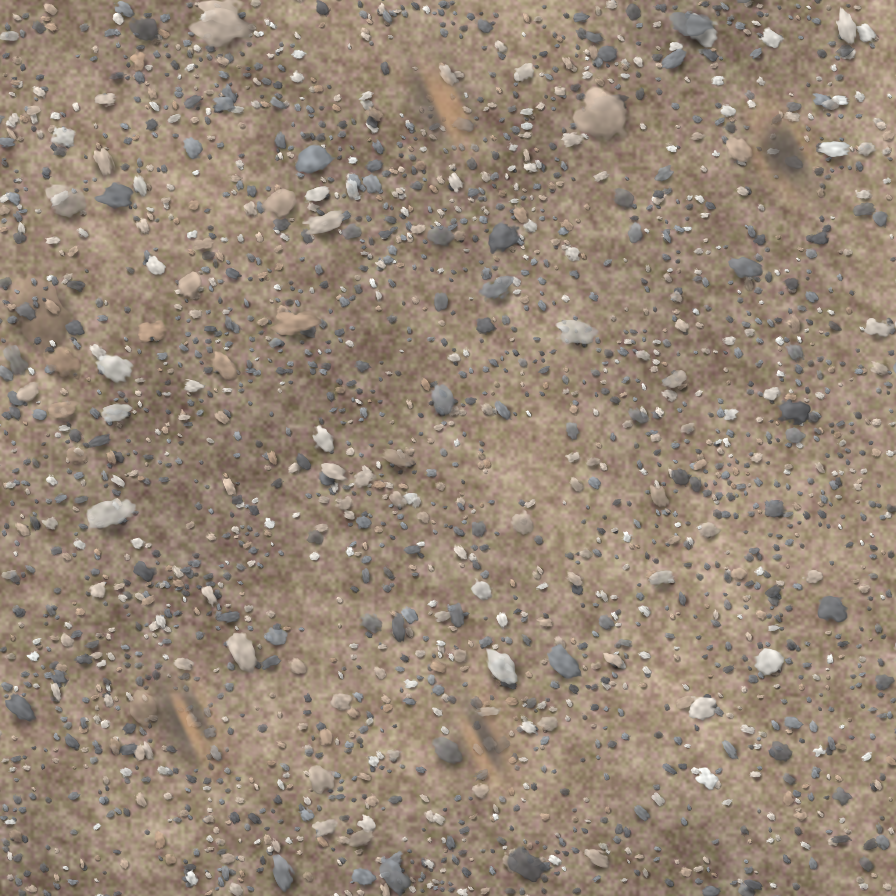
Write a WebGL 1 fragment shader that draws this texture.

```glsl
precision highp float;
// Sandy ground strewn with grey, tan and white pebbles, with a few blurred streaks.

uniform vec2 u_resolution;

const vec3 SAND = vec3(0.605, 0.53, 0.455);
const vec3 OLIVE_TO_ROSE = vec3(0.01, -0.11, 0.05);
const vec3 SLATE = vec3(0.36, 0.36, 0.37);
const vec3 BLUE_GREY = vec3(0.57, 0.59, 0.61);
const vec3 TAN = vec3(0.70, 0.59, 0.50);
const vec3 CHALK = vec3(0.88, 0.89, 0.88);
const vec3 RUST = vec3(0.76, 0.60, 0.46);
const vec3 SOOT = vec3(0.36, 0.33, 0.31);
const vec2 LIGHT = vec2(-0.45, 0.89);

vec4 hash4(vec2 p) {
  vec4 h = fract(p.xyxy * vec4(0.1031, 0.1030, 0.0973, 0.1099));
  h += dot(h, h.wzxy + 33.33);
  return fract((h.xxyz + h.yzzw) * h.zywx);
}

float noise(vec2 p) {
  vec2 cell = floor(p);
  vec2 f = fract(p);
  f = f * f * (3.0 - 2.0 * f);
  float low = mix(hash4(cell).x, hash4(cell + vec2(1.0, 0.0)).x, f.x);
  float high = mix(hash4(cell + vec2(0.0, 1.0)).x, hash4(cell + 1.0).x, f.x);
  return mix(low, high, f.y);
}

vec2 rotate(vec2 p, float angle) {
  float c = cos(angle);
  float s = sin(angle);
  return vec2(c * p.x + s * p.y, c * p.y - s * p.x);
}

float fbm(vec2 p) {
  float sum = 0.0;
  float weight = 0.5;
  for (int i = 0; i < 4; i++) {
    sum += weight * noise(p);
    p = rotate(p, 0.6) * 2.03 + 17.3;
    weight *= 0.5;
  }
  return sum;
}

// Sand: broad patches, slanted ripples, coloured grain
vec3 sandColor(vec2 uv) {
  float patches = fbm(uv * 5.0) - 0.47;
  float ripples = fbm(rotate(uv, -0.5) * vec2(28.0, 55.0)) - 0.47;
  float grain = noise(uv * 250.0 + 5.0) + 0.7 * noise(rotate(uv, 0.7) * 130.0) - 0.85;
  float tint = noise(uv * 240.0 + 90.0) + 0.5 * noise(rotate(uv, 0.4) * 120.0 + 40.0) - 0.75;
  vec3 color = SAND + OLIVE_TO_ROSE * tint * 0.5;
  color += vec3(1.0, 0.9, 0.75) * patches * 0.27;
  return color + ripples * 0.24 + grain * 0.13;
}

vec3 stoneColor(vec3 pick, float paleShare) {
  vec3 dark = mix(SLATE, BLUE_GREY, pick.x);
  vec3 pale = mix(TAN, CHALK, pick.y);
  return mix(dark, pale, step(1.0 - paleShare, pick.z));
}

// One layer of pebbles; radii are in cell widths
vec3 addPebbles(vec3 color, vec2 uv, float cells, float density, vec2 radii, float paleShare, float seed) {
  vec2 p = uv * cells;
  vec2 base = floor(p);
  for (int j = -1; j <= 1; j++) {
    for (int i = -1; i <= 1; i++) {
      vec2 cell = base + vec2(float(i), float(j));
      vec4 place = hash4(cell + seed);
      vec4 form = hash4(cell + seed + 61.7);
      vec4 tone = hash4(cell + seed + 137.2);
      float cluster = smoothstep(0.25, 0.8, noise(cell / cells * 12.0 + seed));
      if (place.x > density * (0.25 + 1.6 * cluster)) continue;

      float radius = mix(radii.x, radii.y, place.w * place.w);
      vec2 offset = (p - cell - 0.2 - 0.6 * place.yz) / radius;
      vec2 q = rotate(offset, form.x * 2.0 - 1.4) / vec2(1.1, mix(0.5, 0.9, form.y));
      float power = mix(2.0, 3.5, form.z);
      float outline = pow(dot(pow(abs(q) + 0.0001, vec2(power)), vec2(1.0)), 1.0 / power);
      outline += 0.6 * (noise(q * 1.5 + cell * 7.0) - 0.5) + 0.2 * (noise(q * 4.0 + cell * 5.0) - 0.5);
      float softness = 0.04 + 0.8 * cells / (u_resolution.y * radius);
      float body = 1.0 - smoothstep(1.0 - softness, 1.0 + softness, outline);

      // Contact shadow, rounded lighting and surface mottling
      float shadow = 1.0 - smoothstep(0.5, 1.2, length(offset + LIGHT * 0.4));
      color *= 1.0 - 0.38 * shadow;
      float facing = clamp(dot(offset, LIGHT), -1.0, 1.0);
      float mottle = noise(q * 2.5 + cell * 3.0) + 0.6 * noise(p * 75.0 / cells * 2.0) - 0.8;
      float rim = smoothstep(0.7, 1.0, outline) * (0.6 - 0.4 * facing);
      float shade = 1.02 + 0.17 * facing + 0.22 * mottle - 0.22 * rim;
      vec3 stone = stoneColor(tone.xyz, paleShare) * shade;
      color = mix(color, stone, body * mix(0.45, 1.0, sqrt(form.w)));
    }
  }
  return color;
}

// Sparse out-of-focus streaks leaning to the right
vec3 addSmears(vec3 color, vec2 uv, float cells, float density, float seed) {
  vec2 cell = floor(uv * cells);
  vec4 place = hash4(cell + seed);
  vec2 offset = (fract(uv * cells) - 0.35 - 0.3 * place.yz) / cells;
  vec2 q = rotate(offset, 0.45) / vec2(0.032, 0.055);
  float cover = exp(-dot(q, q) * 1.3) * step(place.x, density);
  float streak = smoothstep(0.2, 0.8, noise(q * vec2(2.2, 0.8) + cell * 9.0 + 3.0));
  return mix(color, mix(SOOT, RUST, streak), cover * 0.8);
}

void main() {
  vec2 uv = gl_FragCoord.xy / u_resolution.y;
  vec3 color = sandColor(uv);
  color = addPebbles(color, uv, 5.0, 0.16, vec2(0.15, 0.29), 0.6, 11.0);
  color = addPebbles(color, uv, 88.0, 0.24, vec2(0.20, 0.45), 0.3, 23.0);
  color = addPebbles(color, uv, 62.0, 0.14, vec2(0.20, 0.45), 0.85, 37.0);
  color = addPebbles(color, uv, 40.0, 0.26, vec2(0.16, 0.42), 0.35, 53.0);
  color = addPebbles(color, uv, 21.0, 0.26, vec2(0.15, 0.38), 0.5, 71.0);
  color = addPebbles(color, uv, 10.0, 0.20, vec2(0.13, 0.28), 0.65, 97.0);
  color = addSmears(color, uv, 3.0, 0.35, 19.0);
  gl_FragColor = vec4(clamp(color, 0.0, 1.0), 1.0);
}
```
